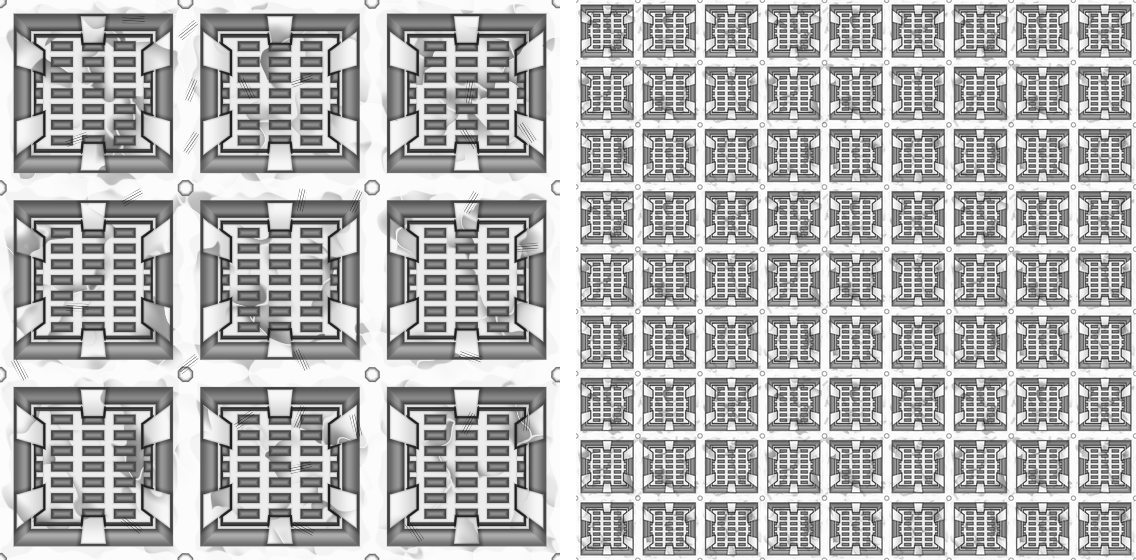
Left, the tile; right, the same tile 3 across and 3 down.
This texture map is drawn by a three.js fragment shader. Its source:

```glsl
varying vec2 vUv;

#define REPEATS 3.0
#define EDGE 0.004
#define PIT_HALF 0.427
#define RIM_HALF 0.326
#define RIM_WIDTH 0.007
#define HOLE_PITCH vec2(0.168, 0.0842)
#define HOLE_HALF vec2(0.0586, 0.0265)
#define BOLT_RADIUS 0.038
#define FOLD_CELLS 13.0
#define FOLD_DEPTH 0.42
#define SCRATCH_CELLS 10.0
#define SCRATCH_SHARE 0.22

const float TAU = 6.2831853;

vec2 hash2(vec2 p) {
  vec3 q = fract(vec3(p.xyx) * vec3(0.1031, 0.1030, 0.0973));
  q += dot(q, q.yzx + 33.33);
  return fract((q.xx + q.yz) * q.zy);
}

float fill(float d) { return 1.0 - smoothstep(-EDGE, EDGE, d); }

float box(vec2 p, vec2 halfSize) {
  vec2 q = abs(p) - halfSize;
  return max(q.x, q.y);
}

// Layered sines with whole frequencies, so they wrap
float waves(vec2 uv) {
  return 0.45 * sin(TAU * (7.0 * uv.x + 4.0 * uv.y) + 2.0 * sin(TAU * 5.0 * uv.y))
       + 0.35 * sin(TAU * (11.0 * uv.y - 5.0 * uv.x) + 1.5 * sin(TAU * 8.0 * uv.x))
       + 0.20 * sin(TAU * (19.0 * uv.x + 17.0 * uv.y));
}

// Cellular facets, each tilted its own way, meeting in creases
float folds(vec2 uv) {
  vec2 g = uv * FOLD_CELLS + 0.28 * vec2(waves(uv), waves(uv.yx + 0.37));
  vec2 base = floor(g);
  float near = 9.0, second = 9.0, tilt = 0.0;
  for (int j = -1; j <= 1; j++) {
    for (int i = -1; i <= 1; i++) {
      vec2 id = base + vec2(float(i), float(j));
      vec2 rnd = hash2(mod(id, FOLD_CELLS) + 5.0);
      vec2 d = g - id - rnd;
      float dist = length(d);
      if (dist < near) {
        second = near;
        near = dist;
        float angle = TAU * fract(rnd.x * 7.0 + rnd.y * 3.0);
        tilt = dot(d, vec2(cos(angle), sin(angle)));
      } else {
        second = min(second, dist);
      }
    }
  }
  return smoothstep(0.05, 0.75, tilt) * smoothstep(0.0, 0.09, second - near);
}

// Sparse bundles of short hairlines
float scratches(vec2 uv) {
  vec2 g = uv * SCRATCH_CELLS;
  vec2 rnd = hash2(mod(floor(g), SCRATCH_CELLS) + 41.0);
  vec2 q = fract(g) - 0.5 - 0.3 * (rnd.yx - 0.5);
  float angle = TAU * fract(rnd.x * 13.0);
  q = mat2(cos(angle), sin(angle), -sin(angle), cos(angle)) * q;
  float hair = abs(fract(q.y * 22.0 + q.x * 1.5) - 0.5);
  float area = 1.0 - smoothstep(-0.02, 0.02, box(q, vec2(0.2, 0.065)));
  return step(rnd.y, SCRATCH_SHARE) * area * (1.0 - smoothstep(0.05, 0.3, hair));
}

float sideTabs(vec2 a) {
  float x = a.x - 0.271;
  float lower = (0.109 + 0.29 * x - a.y) / 1.04;
  float upper = (a.y - 0.227 - 0.74 * x) / 1.24;
  return max(max(lower, upper), abs(a.x - 0.34) - 0.071);
}

float middleTabs(vec2 a) {
  return max(a.x - 0.052 - 0.11 * (a.y - 0.271), abs(a.y - 0.342) - 0.071);
}

float grille(vec2 p) {
  vec2 a = abs(p);
  float d = box(p, vec2(0.305, 0.298));
  d = max(d, -box(vec2(a.x - 0.32, a.y), vec2(0.05, 0.24)));
  d = min(d, box(a - vec2(0.285, 0.043), vec2(0.02, 0.013)));
  d = max(d, -box(a - vec2(0.0, 0.27), vec2(0.06, 0.045)));
  vec2 id = clamp(floor(p / HOLE_PITCH + 0.5), vec2(-1.0, -3.0), vec2(1.0, 3.0));
  return max(d, -box(p - id * HOLE_PITCH, HOLE_HALF));
}

void main() {
  vec2 g = vUv * REPEATS;
  vec2 p = fract(g) - 0.5;
  vec2 a = abs(p);
  float fold = folds(vUv);
  float wave = waves(vUv);
  float pit = box(p, vec2(PIT_HALF));
  float rim = box(p, vec2(RIM_HALF));
  float tabs = min(sideTabs(a), middleTabs(a));

  // Flat plate with rumpled flaps around each pit
  float flap = 1.0 - smoothstep(-0.008, 0.008, pit - 0.025 - 0.045 * wave);
  float plate = 0.99 - flap * (0.035 + 0.2 * fold) - 0.025 * fold;

  // Bolts where four plates meet
  vec2 c = abs(fract(g + 0.506) - 0.5);
  float bolt = max(max(c.x, c.y), (c.x + c.y) * 0.7071) - BOLT_RADIUS - 0.003 * wave;
  plate = mix(plate, mix(0.6, 0.98, smoothstep(0.0, 0.018, -bolt)), fill(bolt));
  plate = mix(plate, 0.36, 0.85 * fill(abs(bolt) - 0.003));

  // Mitred walls, dark at the foot
  float depth = clamp(-pit / (PIT_HALF - RIM_HALF - RIM_WIDTH), 0.0, 1.0);
  float facing = mix(p.y > 0.0 ? 0.45 : 0.57, 0.50, smoothstep(-EDGE, EDGE, a.x - a.y));
  float wall = facing * mix(0.72, 1.18, smoothstep(0.0, 0.65, depth));
  wall *= 1.0 - 0.55 * smoothstep(0.65, 1.0, depth);
  wall *= mix(0.65, 1.0, smoothstep(0.0, 0.03, tabs));

  // Sunken floor and the grille above it
  float bars = max(grille(p), 0.013 - tabs);
  float ground = mix(0.24, 0.57, smoothstep(0.0, 0.027, bars));
  ground *= mix(0.35, 1.0, smoothstep(0.005, 0.02, tabs));
  ground *= mix(0.5, 1.0, smoothstep(0.0, 0.02, -rim - RIM_WIDTH));
  float metal = 0.93 - FOLD_DEPTH * fold - 0.08 * (1.0 - smoothstep(0.0, 0.012, -bars));
  float inside = mix(ground, metal, fill(bars));

  // Raised rim and folded tabs
  float shade = mix(wall, inside, fill(rim));
  shade = mix(shade, 0.16, fill(abs(rim + 0.012) - 0.004));
  shade = mix(shade, 0.88 - 0.2 * fold, fill(abs(rim) - RIM_WIDTH));
  float tabShade = 0.97 - 0.35 * fold - 0.13 * smoothstep(0.39, 0.27, max(a.x, a.y));
  tabShade -= 0.12 * (1.0 - smoothstep(0.0, 0.012, -tabs));
  shade = mix(shade, 0.13, 0.85 * fill(abs(tabs - 0.005) - 0.004) * fill(rim));
  shade = mix(shade, tabShade, fill(tabs));

  shade = mix(plate, shade, fill(pit));
  shade *= 1.0 - 0.38 * scratches(vUv);
  gl_FragColor = vec4(vec3(clamp(shade, 0.0, 1.0)), 1.0);
}
```
